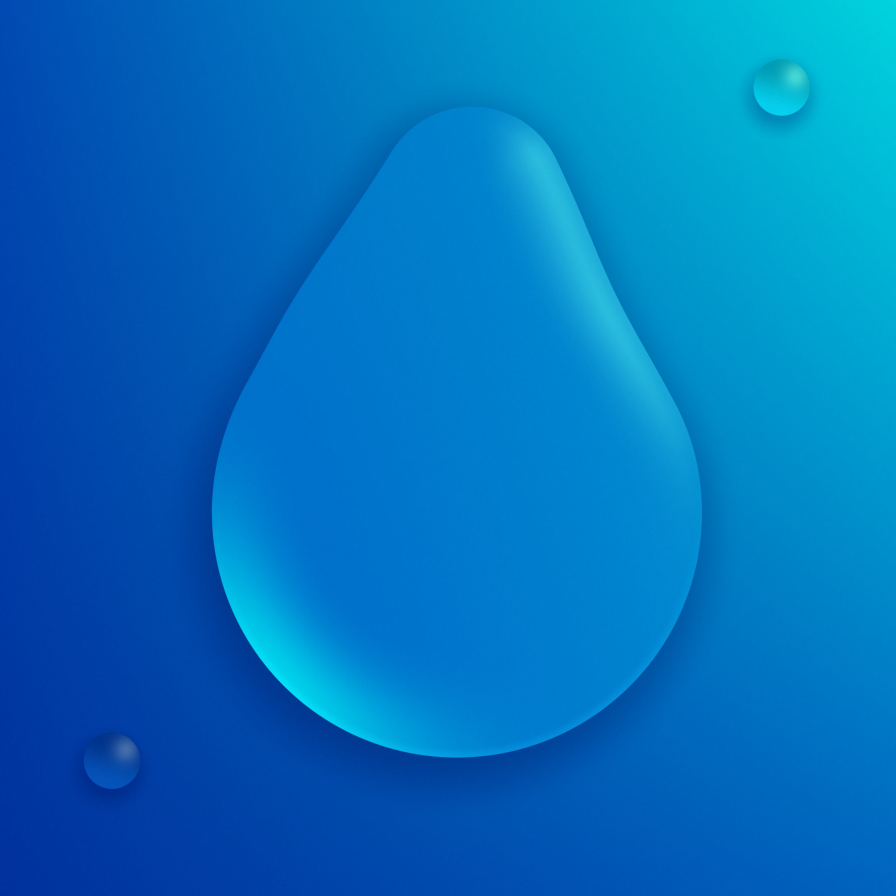
Reproduce this background procedurally as a Shadertoy shader.

```glsl
// A large glassy water drop and two small beads resting on a blue-to-cyan gradient.
// The drop is a tapered capsule distance field; its slope places the inner glow,
// the sheen and the rim, while shifted copies of the fields cast soft shadows.

float hash(vec2 p) {
    return fract(sin(dot(p, vec2(12.99, 78.23))) * 43758.5);
}

// Capsule between a wide base circle and a small top circle.
float taperedCapsule(vec2 p, vec2 base, vec2 top, float baseR, float topR) {
    vec2 axis = top - base;
    float h = length(axis);
    axis /= h;
    p -= base;
    p = vec2(abs(p.x * axis.y - p.y * axis.x), dot(p, axis));
    float b = (baseR - topR) / h;
    float a = sqrt(1.0 - b * b);
    float k = dot(p, vec2(-b, a));
    if (k < 0.0) return length(p) - baseR;
    if (k > a * h) return length(p - vec2(0.0, h)) - topR;
    return dot(p, vec2(a, b)) - baseR;
}

float dropDistance(vec2 p) {
    float lean = (p.y - 0.67) / 0.09;
    p.x += 0.008 * exp(-lean * lean);
    return taperedCapsule(p, vec2(0.51, 0.428), vec2(0.527, 0.776), 0.2735, 0.105);
}

vec2 dropNormal(vec2 p) {
    vec2 e = vec2(0.002, 0.0);
    vec2 slope = vec2(dropDistance(p + e.xy) - dropDistance(p - e.xy),
                      dropDistance(p + e.yx) - dropDistance(p - e.yx));
    return slope / max(length(slope), 1e-5);
}

// Four corner colours blended across the canvas.
vec3 backdrop(vec2 uv) {
    vec3 lower = mix(vec3(0.0, 0.19, 0.61), vec3(0.0, 0.39, 0.75), uv.x);
    vec3 upper = mix(vec3(0.0, 0.29, 0.70), vec3(0.0, 0.83, 0.87), uv.x);
    return mix(lower, upper, uv.y);
}

vec3 shadeDrop(vec2 p, float d) {
    vec3 color = vec3(0.0, 0.36 + 0.24 * p.x + 0.08 * (p.y - 0.5), 0.775 + 0.05 * p.x);
    vec2 n = dropNormal(p);
    float depth = -d;

    // Cyan light gathered in the lower left
    float glow = pow(max(dot(n, vec2(-0.74, -0.67)), 0.0), 3.5);
    float glowFade = smoothstep(0.15, 0.0, depth);
    color = mix(color, vec3(0.0, 0.85, 0.93), 0.95 * glow * glowFade * glowFade);

    // Soft sheen along the upper right shoulder
    float sheen = pow(max(dot(n, vec2(0.87, 0.49)), 0.0), 6.0);
    float sheenFade = smoothstep(0.11, 0.0, depth);
    sheen *= sheenFade * sheenFade * mix(0.6, 1.0, smoothstep(0.0, 0.022, depth));
    sheen *= mix(0.25, 1.0, smoothstep(0.42, 0.66, p.y));
    color = mix(color, vec3(0.22, 0.81, 0.89), 0.9 * sheen);

    // Fine rim light around the underside
    float rim = smoothstep(0.012, 0.0, depth) * smoothstep(0.2, -0.9, n.y);
    return color + vec3(0.02, 0.06, 0.05) * rim;
}

vec3 shadeBead(vec2 q, vec3 ground) {
    float low = smoothstep(0.7, -0.9, dot(q, vec2(0.3, 0.95)));
    vec3 color = ground * mix(0.84, 1.02, low) + vec3(0.02, 0.09, 0.08) * low;
    float spot = exp(-5.0 * dot(q - vec2(0.5, 0.4), q - vec2(0.5, 0.4)));
    return color + vec3(0.27, 0.22, 0.12) * spot;
}

void mainImage(out vec4 fragColor, in vec2 fragCoord) {
    float size = min(iResolution.x, iResolution.y);
    vec2 uv = fragCoord / iResolution.xy;
    vec2 p = (fragCoord - 0.5 * iResolution.xy) / size + 0.5;
    float edge = 0.8 / size;
    vec3 ground = backdrop(uv);
    vec3 color = ground;

    // Main drop and its shadow
    float shadow = smoothstep(0.055, -0.03, dropDistance(p + vec2(0.007, 0.018)));
    color *= 1.0 - vec3(0.0, 0.30, 0.17) * shadow;
    float d = dropDistance(p);
    color = mix(color, shadeDrop(p, d), smoothstep(edge, -edge, d));

    // Beads at opposite corners
    for (int i = 0; i < 2; i++) {
        vec2 center = mix(vec2(0.125, 0.151), vec2(0.8724, 0.9023), float(i));
        float radius = 0.0315;
        vec2 q = p - center;
        float beadShadow = smoothstep(0.022, -0.018, length(q + vec2(0.002, 0.010)) - radius);
        color *= 1.0 - vec3(0.0, 0.30, 0.16) * beadShadow;
        float inside = smoothstep(edge, -edge, length(q) - radius);
        color = mix(color, shadeBead(q / radius, ground), inside);
    }

    // Faint grain keeps the gradients smooth
    color += 0.008 * (hash(floor(p * 512.0)) - 0.5);
    fragColor = vec4(clamp(color, 0.0, 1.0), 1.0);
}
```
